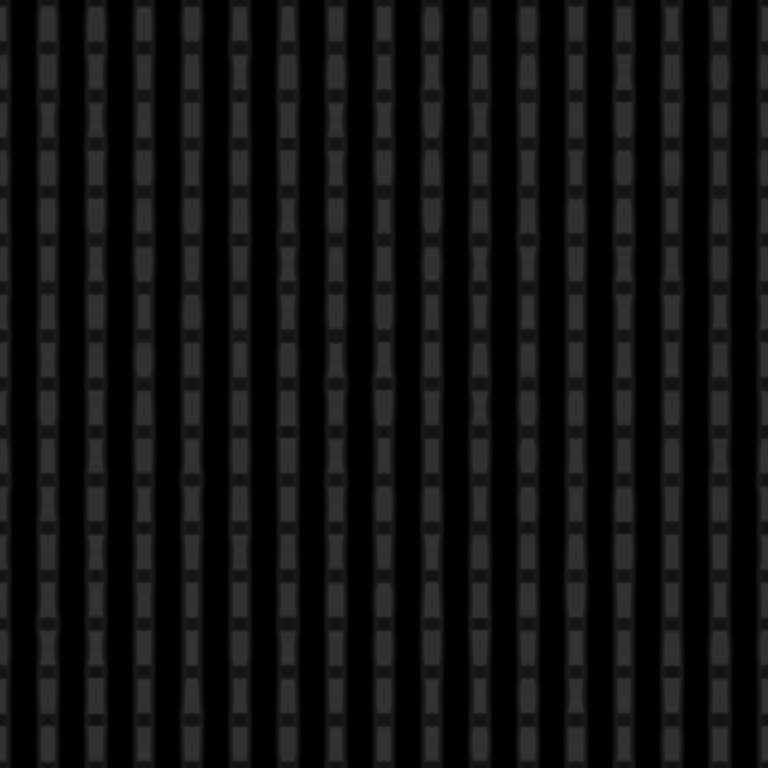
This pattern is drawn by a WebGL 2 fragment shader. Its source:

```glsl
#version 300 es
precision highp float;
// Soft grey vertical cords on black, pinched by dark knots, with uneven widths.

#define REPEATS 16.0        // cords across and knots down
#define CORE_WIDTH 0.152    // half width of the bright core, in cells
#define HALO_WIDTH 0.236    // half width of the dim border, in cells
#define CORE_BLUR 0.045
#define HALO_BLUR 0.06
#define KNOT_HEIGHT 0.14    // half height of the gap between segments
#define WIDTH_WOBBLE 0.028  // variation of width along a cord
#define CORE_GREY 0.195
#define HALO_GREY 0.10
#define KNOT_SHADE 0.025    // darkening at the knot centre

uniform vec2 u_resolution;
out vec4 fragColor;

float hash(vec2 p) {
    return fract(sin(dot(p, vec2(127.1, 311.7))) * 43758.5453);
}

// Signed noise along one cord, with two nodes per cell; wraps at the top.
float cordNoise(float cord, float y) {
    float node = floor(y * 2.0);
    float count = REPEATS * 2.0;
    float a = hash(vec2(cord, mod(node, count)));
    float b = hash(vec2(cord, mod(node + 1.0, count)));
    return mix(a, b, smoothstep(0.0, 1.0, fract(y * 2.0))) * 2.0 - 1.0;
}

// One inside the given half width, fading to zero outside.
float softBand(float distance, float halfWidth, float blur) {
    return 1.0 - smoothstep(halfWidth - blur, halfWidth + blur, distance);
}

void main() {
    vec2 grid = gl_FragCoord.xy / u_resolution * REPEATS;
    vec2 nearest = floor(grid + 0.5);
    vec2 local = grid - nearest;
    vec2 id = mod(nearest, REPEATS);

    // Uneven cord outline
    float wobble = cordNoise(id.x, grid.y) * WIDTH_WOBBLE;
    float halo = softBand(abs(local.x), HALO_WIDTH + wobble * 0.5, HALO_BLUR);
    float core = softBand(abs(local.x), CORE_WIDTH + wobble, CORE_BLUR);

    // Gaps between the bright segments
    float knotSize = mix(0.9, 1.1, hash(id + 37.0));
    core *= 1.0 - softBand(abs(local.y), KNOT_HEIGHT * knotSize, 0.045);

    // Round shade at each knot
    float knot = softBand(length(local), 0.13 * knotSize, 0.07);

    float grey = HALO_GREY * halo + (CORE_GREY - HALO_GREY) * core - KNOT_SHADE * knot;
    fragColor = vec4(vec3(grey), 1.0);
}
```
